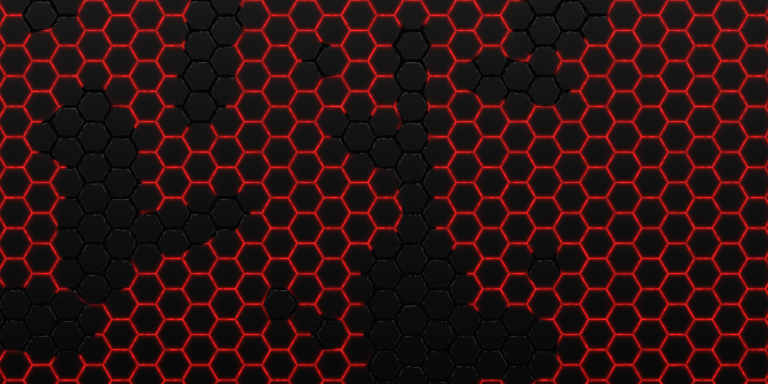
Reproduce this pattern procedurally as a Shadertoy shader.

```glsl
// Dark flat-topped hexagonal tiles with glowing red seams between them.
// A hexagon distance field shapes tiles, grooves and glow; a union of capsules
// switches the glow off in patches, leaving chipped grey-edged grooves.

const float ROW = 0.0792;              // tile height, in canvas heights
const float COLUMN = 0.0690;           // distance between columns
const vec2 GRID_ORIGIN = vec2(0.935, 0.9604);
const float GLOW_FALLOFF = 0.046;      // in tile heights, as are the next three
const float GROOVE_WIDTH = 0.050;
const float RIM_WIDTH = 0.045;
const float CHIP_DEPTH = 0.050;
const float CHIP_SCALE = 9.0;
const float PATCH_WOBBLE = 0.025;
const float CELL_RADIUS = 0.045;
const vec3 FACE_TOP = vec3(0.098, 0.094, 0.094);
const vec3 FACE_BOTTOM = vec3(0.036, 0.034, 0.034);
const vec3 GROOVE_COLOR = vec3(0.018);
const vec3 RIM_COLOR = vec3(0.17);

// Unlit patches: capsule end points with radii, then single unlit cells
const int PATCHES = 12;
const vec4 PATCH_ENDS[PATCHES] = vec4[PATCHES](
    vec4(0.10, 0.96, 0.15, 0.98), vec4(0.56, 0.98, 0.52, 0.74),
    vec4(0.24, 0.73, 0.13, 0.63), vec4(0.27, 0.62, 0.25, 0.31),
    vec4(0.59, 0.45, 0.38, 0.38), vec4(0.02, 0.17, 0.16, 0.15),
    vec4(0.92, 0.65, 1.05, 0.60), vec4(1.07, 0.90, 1.09, 0.42),
    vec4(1.08, 0.26, 1.10, 0.06), vec4(1.20, 0.10, 1.36, 0.10),
    vec4(1.40, 0.93, 1.52, 0.97), vec4(1.26, 0.81, 1.42, 0.77));
const float PATCH_RADII[PATCHES] = float[PATCHES](
    0.045, 0.07, 0.05, 0.10, 0.055, 0.09, 0.055, 0.045, 0.14, 0.09, 0.07, 0.055);
const int CELLS = 4;
const vec2 UNLIT_CELLS[CELLS] = vec2[CELLS](
    vec2(0.84, 0.84), vec2(0.73, 0.21), vec2(0.85, 0.13), vec2(1.42, 0.31));

float hash(vec2 p) {
    vec3 q = fract(p.xyx * 0.1031);
    q += dot(q, q.yzx + 33.33);
    return fract((q.x + q.y) * q.z);
}

float noise(vec2 p) {
    vec2 i = floor(p), f = fract(p);
    f *= f * (3.0 - 2.0 * f);
    return mix(mix(hash(i), hash(i + vec2(1, 0)), f.x),
               mix(hash(i + vec2(0, 1)), hash(i + vec2(1, 1)), f.x), f.y);
}

float capsule(vec2 p, vec2 a, vec2 b, float radius) {
    vec2 pa = p - a, ba = b - a;
    return length(pa - ba * clamp(dot(pa, ba) / dot(ba, ba), 0.0, 1.0)) - radius;
}

// Offset from the nearest tile centre, for tiles of height one
vec2 hexLocal(vec2 p) {
    const vec2 period = vec2(sqrt(3.0), 1.0);
    vec2 a = p - period * floor(p / period + 0.5);
    vec2 b = p - period * (floor(p / period) + 0.5);
    return dot(a, a) < dot(b, b) ? a : b;
}

float hexEdge(vec2 q) {
    q = abs(q);
    return 0.5 - max(q.y, dot(q, vec2(sqrt(0.75), 0.5)));
}

// 1 where the seams glow, 0 inside the unlit patches
float litMask(vec2 uv) {
    float d = 10.0;
    for (int i = 0; i < PATCHES; i++)
        d = min(d, capsule(uv, PATCH_ENDS[i].xy, PATCH_ENDS[i].zw, PATCH_RADII[i]));
    for (int i = 0; i < CELLS; i++)
        d = min(d, length(uv - UNLIT_CELLS[i]) - CELL_RADIUS);
    d += (noise(uv * 25.0) - 0.5) * PATCH_WOBBLE;
    return smoothstep(-0.006, 0.008, d);
}

void mainImage(out vec4 fragColor, in vec2 fragCoord) {
    vec2 uv = fragCoord / iResolution.y;
    vec2 p = (uv - GRID_ORIGIN) / vec2(COLUMN / sqrt(0.75), ROW);
    vec2 q = hexLocal(p);
    float edge = hexEdge(q);
    float aa = 0.7 / (ROW * iResolution.y);
    float grain = noise(p * CHIP_SCALE + 100.0);
    float lit = litMask(uv);

    // Tile faces, each shaded a little from top to bottom
    vec3 face = mix(FACE_BOTTOM, FACE_TOP, uv.y) * (1.0 + 0.22 * q.y);

    // Chipped grooves with broken highlights on the upper rims
    float chipped = edge + (grain - 0.5) * CHIP_DEPTH;
    float tile = smoothstep(GROOVE_WIDTH - aa, GROOVE_WIDTH + aa, chipped);
    float rim = tile * (1.0 - smoothstep(0.0, RIM_WIDTH + aa, chipped - GROOVE_WIDTH));
    float facing = 0.55 + 0.9 * q.y;
    float flecks = smoothstep(0.35, 0.75, noise(p * CHIP_SCALE * 1.4 + 40.0));
    vec3 color = mix(GROOVE_COLOR, face, tile) + RIM_COLOR * rim * facing * flecks * (1.0 - lit);

    // Glowing seams, with a mottled hot core
    float glow = 0.92 * exp(-edge / GLOW_FALLOFF);
    glow = min(glow, 0.78) * mix(1.0, 0.72 + 0.56 * grain, smoothstep(0.1, 0.0, edge));
    vec3 seam = face * (1.0 - 0.5 * glow) + vec3(glow, 0.12 * glow * glow, 0.12 * glow * glow);
    fragColor = vec4(mix(color, seam, lit), 1.0);
}
```
